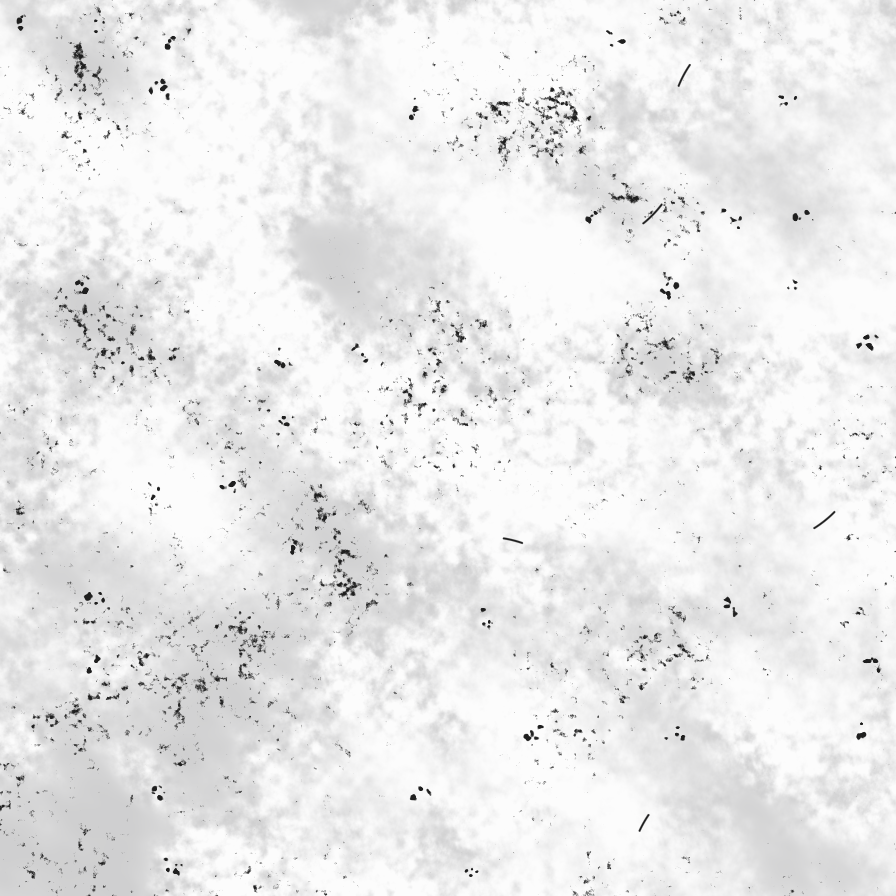
Write a WebGL 1 fragment shader that draws this texture.

```glsl
precision highp float;
// Thin, wind-blown snow: soft grey hollows under diagonal white drifts.
// Layered value noise makes the drifts, the powder grain and the fine specks;
// hashed grid cells scatter a few crumbs and twigs on top.

uniform vec2 u_resolution;

#define DRIFT_SCALE vec2(5.5, 9.0)
#define GRAIN_SCALE 85.0
#define GRAIN_AMOUNT 0.85
#define SNOW_RANGE vec2(-0.35, 0.20)
#define SPECK_SCALE 190.0
#define SPECK_RANGE vec2(0.35, 0.68)
#define CRUMB_CELLS 14.0
#define CRUMB_CHANCE 0.14
#define TWIG_CELLS 6.0
#define TWIG_CHANCE 0.22

const vec3 HOLLOW = vec3(0.812, 0.812, 0.815);
const vec3 SNOW = vec3(0.990);
const vec3 DEBRIS = vec3(0.12);

float hash(vec2 p) {
  return fract(sin(dot(p, vec2(127.1, 311.7))) * 43758.5453);
}

vec2 hash2(vec2 p) {
  return vec2(hash(p), hash(p + 57.3));
}

float noise(vec2 p) {
  vec2 i = floor(p);
  vec2 f = fract(p);
  vec2 w = f * f * (3.0 - 2.0 * f);
  float low = mix(hash(i), hash(i + vec2(1.0, 0.0)), w.x);
  float high = mix(hash(i + vec2(0.0, 1.0)), hash(i + 1.0), w.x);
  return mix(low, high, w.y);
}

// Four octaves, each turned to hide the lattice; centred on zero.
float fbm(vec2 p) {
  const mat2 turn = mat2(1.6, 1.2, -1.2, 1.6);
  float sum = 0.0;
  float weight = 0.53;
  for (int i = 0; i < 4; i++) {
    sum += weight * (noise(p) - 0.5);
    p = turn * p + 17.3;
    weight *= 0.5;
  }
  return sum;
}

float segmentDistance(vec2 p, vec2 halfSpan) {
  float t = clamp(dot(p, halfSpan) / dot(halfSpan, halfSpan), -1.0, 1.0);
  return length(p - t * halfSpan);
}

// Snow cover: smooth in the hollows, powdery where the drifts break up.
float snowCover(vec2 p) {
  vec2 wind = vec2(dot(p, vec2(0.8, -0.6)), dot(p, vec2(0.6, 0.8)));
  float drift = fbm(wind * DRIFT_SCALE + 3.7);
  float rough = smoothstep(-0.15, 0.12, fbm(p * 7.0 + 17.0));
  rough = mix(0.3, 1.0, rough) * smoothstep(-0.24, -0.04, drift);
  float grain = fbm(p * GRAIN_SCALE + 41.0);
  return smoothstep(SNOW_RANGE.x, SNOW_RANGE.y, drift + grain * rough * GRAIN_AMOUNT);
}

// Fine grey pepper gathered in loose patches, thinner where snow is deep.
float specks(vec2 p, float cover) {
  float patches = fbm(p * 8.0 + 31.0);
  float clumps = fbm(p * 55.0 + 5.0);
  float flecks = fbm(p * SPECK_SCALE + 9.0);
  float level = 1.3 * flecks + 0.6 * clumps + 0.9 * patches - 0.15 * (cover - 0.6);
  return smoothstep(SPECK_RANGE.x, SPECK_RANGE.y, level);
}

// Small groups of ragged black crumbs.
float crumbs(vec2 p, float pixel) {
  vec2 id = floor(p * CRUMB_CELLS);
  vec2 local = p - (id + mix(vec2(0.3), vec2(0.7), hash2(id + 2.0))) / CRUMB_CELLS;
  float ragged = 0.005 * (noise(p * 260.0) - 0.5);
  float d = 1.0;
  for (int i = 0; i < 5; i++) {
    vec2 seed = id + 13.7 * float(i + 1);
    vec2 offset = (hash2(seed) - 0.5) * 0.022;
    float radius = mix(0.0004, 0.0030, hash(seed + 5.1));
    d = min(d, length(local - offset) - radius);
  }
  float present = step(hash(id + 8.4), CRUMB_CHANCE);
  return present * (1.0 - smoothstep(-pixel, pixel, d + ragged));
}

// Sparse, slightly bent twigs.
float twigs(vec2 p, float pixel) {
  vec2 id = floor(p * TWIG_CELLS) + 71.0;
  vec2 local = p - (id - 71.0 + mix(vec2(0.25), vec2(0.75), hash2(id))) / TWIG_CELLS;
  float angle = 6.2832 * hash(id + 4.6);
  vec2 axis = vec2(cos(angle), sin(angle));
  float along = dot(local, axis);
  local += vec2(-axis.y, axis.x) * along * along * 4.0;
  float d = segmentDistance(local, axis * mix(0.008, 0.017, hash(id + 6.2)));
  float present = step(hash(id + 9.9), TWIG_CHANCE);
  return present * (1.0 - smoothstep(-pixel, pixel, d - 0.0011));
}

void main() {
  float side = min(u_resolution.x, u_resolution.y);
  vec2 p = gl_FragCoord.xy / side;
  float pixel = 0.8 / side;

  float cover = snowCover(p);
  float dirt = max(specks(p, cover), max(crumbs(p, pixel), twigs(p, pixel)));
  gl_FragColor = vec4(mix(mix(HOLLOW, SNOW, cover), DEBRIS, dirt), 1.0);
}
```
